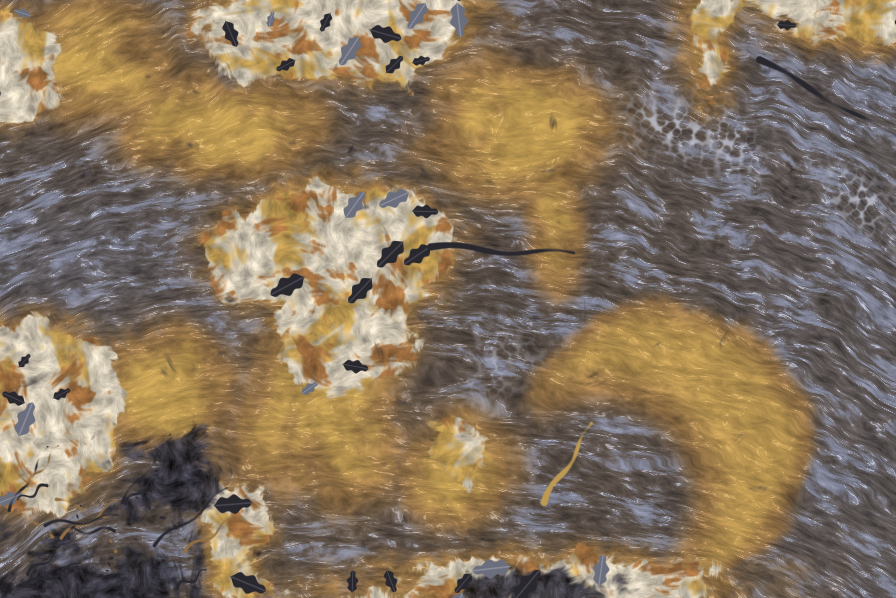
Reproduce this texture procedurally as a Shadertoy shader.

```glsl
// A muddy, rippled stream with stained pale rocks, golden silt, foam, leaves and twigs.
// Ellipses set the layout; layered sines and cellular noise give the detail.
#define RIPPLES vec2(13, 42)
#define CONTRAST 0.3
#define GLINT 0.24
#define LEAF_CELL 0.062
#define LEAF_SHARE 0.48
#define TWIGS 20

const vec3 BROWN = vec3(.37, .325, .295), SLATE = vec3(.42, .43, .49), OCHRE = vec3(.56, .43, .27);
const vec3 GOLD = vec3(.74, .6, .32), CREAM = vec3(.86, .82, .74), RUST = vec3(.62, .43, .25);
const vec3 DARK = vec3(.16, .155, .185), FOAM = vec3(.74, .75, .8);

// Centre and radii of each ellipse, in canvas heights.
const vec4 ROCKS[10] = vec4[10](
  vec4(.56, .58, .19, .12), vec4(.57, .46, .12, .13), vec4(.04, .31, .17, .15),
  vec4(.39, .09, .05, .09), vec4(.57, .99, .23, .12), vec4(.01, .89, .09, .09),
  vec4(1.18, .94, .04, .09), vec4(1.46, .98, .15, .06), vec4(.77, .24, .04, .05), vec4(.9, .01, .3, .06));
const vec4 SHOALS[7] = vec4[7](
  vec4(.16, .89, .15, .1), vec4(.37, .8, .17, .1), vec4(.86, .79, .18, .12), vec4(.53, .29, .17, .15),
  vec4(.27, .36, .15, .1), vec4(.76, .22, .1, .1), vec4(.93, .62, .05, .1));

vec2 hash2(vec2 p) {
  vec3 q = fract(p.xyx * vec3(.1031, .103, .0973));
  q += dot(q, q.yzx + 33.33);
  return fract((q.xx + q.yz) * q.zy);
}

// Warped, rotated sines; roughly -0.7 to 0.7.
float layers(vec2 p) {
  float sum = 0., amp = .5;
  for (int i = 0; i < 5; i++) {
    p = mat2(.8, .6, -.6, .8) * p * 1.75 + 1.7;
    p += .8 * sin(p.yx * .63 + float(i));
    sum += amp * sin(p.x) * sin(p.y);
    amp *= .66;
  }
  return sum;
}

// Distance to the nearest scattered point.
float cells(vec2 p) {
  float d = 2.;
  for (int k = 0; k < 9; k++) {
    vec2 id = floor(p) + vec2(k % 3 - 1, k / 3 - 1);
    d = min(d, length(id + hash2(id) - p));
  }
  return d;
}

float rockDistance(vec2 p) {
  float d = 9.;
  for (int i = 0; i < 10; i++) {
    vec4 e = ROCKS[i];
    d = min(d, (length((p - e.xy) / e.zw) - 1.) * min(e.z, e.w));
  }
  return d;
}

float spot(vec2 p, vec4 e) {
  vec2 d = (p - e.xy) / e.zw;
  return exp(-dot(d, d));
}

// Tapering line with a slight bend.
float twig(vec2 p, vec2 a, vec2 b, float width) {
  float t = clamp(dot(p - a, b - a) / dot(b - a, b - a), 0., 1.);
  float d = length(p - mix(a, b, t) - .005 * sin(t * 9.) * vec2(-.4, 1));
  return smoothstep(1., -1., (d - width * (1. - .6 * t)) * iResolution.y);
}

vec3 waterColor(vec2 p, float rock, float rough) {
  float silt = .55 * exp(-max(rock, 0.) / .035);
  for (int i = 0; i < 7; i++) silt = max(silt, spot(p, SHOALS[i]));
  float disc = smoothstep(.28, .19, length(p - vec2(1.11, .255)) + .02 * rough);
  disc *= smoothstep(.09, .25, length(p - vec2(1, .17)));
  silt = max(silt * (.9 + .6 * rough), .8 * disc);
  vec2 flow = p + vec2(0, .28 * (p.x - .6) * (p.x - .6) + .035 * layers(p * 3.));
  float swell = layers(flow * RIPPLES), fine = layers(flow * RIPPLES * 3.7);
  float calm = 1. - .65 * clamp(silt, 0., 1.);
  float sky = smoothstep(-.15, .7, swell + .5 * fine + .3 * rough) + .3 * smoothstep(.9, 1.5, p.x);
  sky += .5 * spot(p, vec4(.1, .56, .25, .13));
  vec3 col = mix(BROWN, SLATE, min(sky, 1.) * calm);
  col = mix(mix(col, OCHRE, smoothstep(.08, .5, silt)), GOLD, smoothstep(.4, .95, silt));
  col *= 1. + CONTRAST * calm * (swell + .9 * fine);
  return col + GLINT * calm * smoothstep(.09, 0., abs(swell - .12)) * smoothstep(-.1, .5, fine);
}

vec3 rockColor(vec2 p) {
  float grain = layers(p * 55.);
  vec3 col = mix(CREAM, GOLD, smoothstep(0., .5, layers(p * 13.) + .2 * grain));
  col = mix(col, RUST, smoothstep(.12, .55, layers(p * 19. + 8.) + .3 * grain));
  return col * (.86 + .2 * cells(p * 45.) + .24 * grain);
}

// Pointed ovals in grid cells, kept where they rest on rock.
vec3 addLeaves(vec3 col, vec2 p) {
  for (int k = 0; k < 9; k++) {
    vec2 id = floor(p / LEAF_CELL) + vec2(k % 3 - 1, k / 3 - 1);
    vec2 r = hash2(id + 7.), s = hash2(id + 31.), c = (id + .2 + .6 * r) * LEAF_CELL;
    if (hash2(id + 53.).x > LEAF_SHARE || rockDistance(c) > .005) continue;
    float a = 6.283 * s.x, size = mix(.014, .034, s.y);
    vec2 q = mat2(cos(a), -sin(a), sin(a), cos(a)) * (p - c) / size;
    float oval = abs(q.y) + .08 * sin(q.x * 9.) - .42 * (1. - q.x * q.x);
    vec3 leaf = mix(DARK, SLATE, step(.62, r.y)) + .12 * smoothstep(.08, 0., abs(q.y));
    col = mix(col, leaf, smoothstep(1., -1., oval * size * iResolution.y));
  }
  return col;
}

void mainImage(out vec4 fragColor, in vec2 fragCoord) {
  vec2 p = fragCoord / iResolution.y;
  float rough = layers(p * 8.), rock = rockDistance(p) + .035 * rough + .017 * layers(p * 30.);
  vec3 col = waterColor(p, rock, rough);
  // Foam streak and patch, then rocks, litter and leaves.
  float t = p.x - 1.02, off = (p.y - .81 + .15 * t + .5 * t * t) / .05;
  float foam = exp(-off * off) * smoothstep(-.03, .06, t) + spot(p, vec4(.82, .39, .08, .05));
  col = mix(col, FOAM, min(foam * smoothstep(.3, .8, cells(p * 75.)) * (.6 + rough), .85));
  col = mix(col, rockColor(p), smoothstep(.005, -.005, rock));
  float litter = spot(p, vec4(.12, 0, .22, .09)) + spot(p, vec4(.29, .2, .09, .08));
  litter += spot(p, vec4(.88, .01, .13, .04)) + .5 * layers(p * 22.);
  col = mix(col, DARK * (1.1 + layers(p * 60.)), .9 * smoothstep(.3, .7, litter));
  col = addLeaves(col, p);
  // Long twigs, then a hashed tangle near the lower edge.
  col = mix(col, DARK, twig(p, vec2(.72, .587), vec2(.96, .575), .006));
  col = mix(col, DARK, twig(p, vec2(1.27, .9), vec2(1.5, .77), .006));
  col = mix(col, GOLD, twig(p, vec2(.91, .16), vec2(.99, .29), .006));
  for (int i = 0; i < TWIGS; i++) {
    vec2 a = hash2(vec2(i, 3)) * vec2(.32, .2);
    vec2 b = a + (hash2(vec2(i, 17)) - vec2(.5, .3)) * vec2(.25, .16);
    col = mix(col, i % 3 == 0 ? OCHRE : DARK, twig(p, a, b, .003));
  }
  fragColor = vec4(clamp(col, 0., 1.), 1);
}
```
